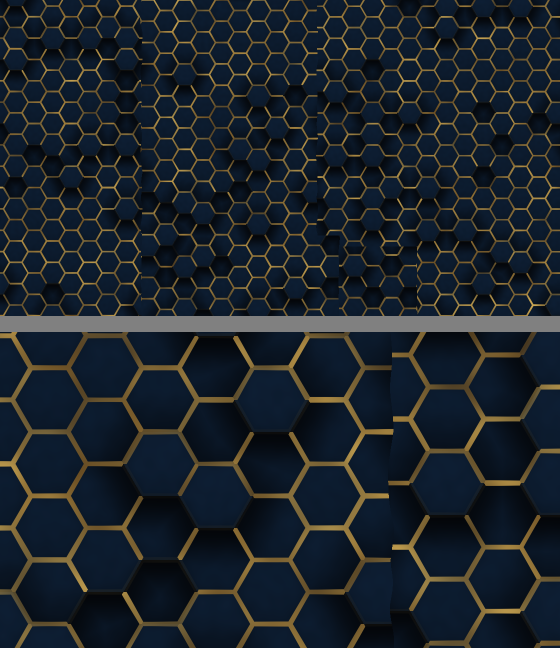
Top, the full canvas; bottom, a detail of the centre.
This pattern is drawn by a WebGL 1 fragment shader. Its source:

```glsl
precision highp float;

uniform vec2 u_resolution;

const float ROWS = 14.8;
const float SQRT3 = 1.7320508;
const float SIXTH_TURN = 1.0471976;

float hash(vec2 p) {
  return fract(sin(dot(p, vec2(127.1, 311.7))) * 43758.55);
}

float cornerSlope(vec2 corner, vec2 offset) {
  float angle = 6.2831853 * hash(corner);
  return dot(vec2(cos(angle), sin(angle)), offset);
}

float gradientNoise(vec2 p) {
  vec2 cell = floor(p);
  vec2 f = p - cell;
  vec2 blend = f * f * (3.0 - 2.0 * f);
  vec2 e = vec2(0.0, 1.0);
  float bottom = mix(cornerSlope(cell, f), cornerSlope(cell + e.yx, f - e.yx), blend.x);
  float top = mix(cornerSlope(cell + e, f - e), cornerSlope(cell + e.yy, f - e.yy), blend.x);
  return mix(bottom, top, blend.y);
}

// Lattice origin in xy and salt in z; slipped seams separate the panels
vec3 panelAt(vec2 p) {
  float x = p.x + 0.008 * gradientNoise(vec2(p.y * 24.0, 3.5));
  float rightSeam = mix(1.072, 1.003, step(0.255, p.y));
  if (x < 0.447) return vec3(0.167, 0.474, 0.0);
  if (x < rightSeam) return vec3(0.877, 0.460, 41.0);
  if (x < 1.32 && p.y < 0.22) return vec3(1.181, 0.193, 83.0);
  return vec3(1.706, 0.9465, 127.0);
}

// Centre of the nearest flat-topped hexagon, at unit pitch
vec2 hexCentre(vec2 p) {
  vec2 period = vec2(SQRT3, 1.0);
  vec2 a = floor(p / period + 0.5) * period;
  vec2 b = (floor(p / period) + 0.5) * period;
  vec2 da = p - a;
  vec2 db = p - b;
  return dot(da, da) < dot(db, db) ? a : b;
}

// -1 for sunken, 0 for level, 1 for raised tiles
float tileHeight(vec2 centre, float salt) {
  vec2 id = floor(centre * vec2(2.0 / SQRT3, 2.0) + 0.5) + salt;
  float chance = hash(id) + 0.18 * gradientNoise(id * 0.23);
  return step(0.88, chance) - step(chance, 0.07);
}

float rimStrength(float rise, float facing) {
  float outward = facing * sign(rise);
  float exposed = outward > 0.0 ? 0.75 : 0.08;
  return mix(1.0, exposed, min(abs(rise), 1.0));
}

vec3 goldColour(vec2 p) {
  float sheen = 0.55 + 0.75 * gradientNoise(p * 0.55)
              + 0.55 * gradientNoise(p * 1.7 + 19.0);
  return mix(vec3(0.40, 0.29, 0.13), vec3(0.78, 0.64, 0.32), clamp(sheen, 0.0, 1.0));
}

vec3 tileColour(vec2 local, float height, vec2 p) {
  float light = 1.0 + 0.16 * local.y + 0.06 * height + 0.08 * gradientNoise(p * 5.0);
  return vec3(0.047, 0.106, 0.180) * light;
}

vec3 honeycomb(vec2 canvas, float blur) {
  vec3 panel = panelAt(canvas);
  vec2 p = (canvas - panel.xy) * ROWS;
  vec2 centre = hexCentre(p);
  vec2 local = p - centre;
  float height = tileHeight(centre, panel.z);

  // Nearest rim and the shadows thrown by higher neighbours
  float edge = 1.0;
  float rim = 0.0;
  float shadow = 0.0;
  for (int i = 0; i < 6; i++) {
    float angle = (float(i) + 0.5) * SIXTH_TURN;
    vec2 dir = vec2(cos(angle), sin(angle));
    float rise = height - tileHeight(centre + dir, panel.z);
    float edgeDistance = 0.5 - dot(local, dir);
    float occlusion = clamp(-rise, 0.0, 1.0) * (0.68 + 0.32 * dir.y);
    shadow = max(shadow, occlusion * (1.0 - smoothstep(0.0, 0.75, edgeDistance)));
    if (edgeDistance < edge) {
      edge = edgeDistance;
      rim = rimStrength(rise, dir.y);
    }
  }

  vec3 colour = tileColour(local, height, p);
  colour *= 1.0 - 0.22 * exp(-edge * 14.0);
  colour = mix(colour, vec3(0.012, 0.018, 0.028), 0.95 * shadow);

  // Worn gold line
  float wear = 0.87 + 0.5 * gradientNoise(p * 0.9 + 47.0);
  float halfWidth = 0.039 + 0.012 * gradientNoise(p * 1.3);
  float rimLine = 1.0 - smoothstep(halfWidth - blur, halfWidth + blur, edge);
  return mix(colour, goldColour(p), rimLine * rim * clamp(wear, 0.0, 1.0));
}

void main() {
  float blur = 0.35 * ROWS / u_resolution.y;
  vec3 colour = vec3(0.0);
  // Four samples smooth the panel seams
  for (int i = 0; i < 4; i++) {
    float n = float(i);
    vec2 jitter = vec2(mod(n, 2.0), floor(n * 0.5)) * 0.5 - 0.25;
    colour += honeycomb((gl_FragCoord.xy + jitter) / u_resolution.y, blur);
  }
  gl_FragColor = vec4(colour * 0.25, 1.0);
}
```
